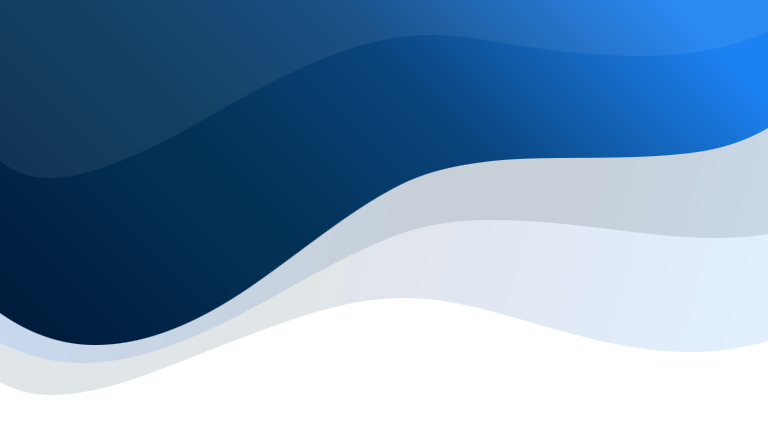
A WebGL 2 fragment shader for this background:

```glsl
#version 300 es
precision highp float;
// Layered waves: a diagonal blue sky with a pale veil over a silver and a
// pale band on white. Each wave is a smooth cubic curve through a few knots,
// and every layer fills the area above its wave with a soft gradient.

#define GRID vec2(768.0, 432.0)       // design units across the canvas, y up
#define VEIL 0.065                    // strength of the white veil
#define INK vec3(0.0, 0.098, 0.227)
#define NAVY vec3(0.012, 0.19, 0.327)
#define OCEAN vec3(0.039, 0.267, 0.49)
#define AZURE vec3(0.11, 0.506, 0.945)
#define SILVER_LEFT vec3(0.784, 0.847, 0.929)
#define SILVER_MID vec3(0.78, 0.816, 0.851)
#define SILVER_RIGHT vec3(0.784, 0.847, 0.906)
#define PALE_LEFT vec3(0.878, 0.902, 0.91)
#define PALE_MID vec3(0.882, 0.898, 0.929)
#define PALE_RIGHT vec3(0.882, 0.937, 0.996)

uniform vec2 u_resolution;
out vec4 fragColor;

// Knots hold position, height and slope; neighbours join by a Hermite cubic.
const vec3 SKY_WAVE[8] = vec3[8](
    vec3(0, 119, -0.7), vec3(95, 87, 0), vec3(256, 149, 0.7), vec3(400, 247, 0.5),
    vec3(480, 269.5, 0.14), vec3(560, 274, 0.01), vec3(690, 279, 0.12), vec3(768, 304, 0.58));
const vec3 SILVER_WAVE[8] = vec3[8](
    vec3(0, 89, -0.48), vec3(82, 69, 0), vec3(289, 144, 0.56), vec3(384, 192, 0.42),
    vec3(490, 212, 0), vec3(600, 204, -0.12), vec3(715, 194, 0), vec3(768, 198, 0.16));
const vec3 PALE_WAVE[8] = vec3[8](
    vec3(0, 50, -0.55), vec3(50, 37, 0), vec3(200, 78, 0.39), vec3(300, 115, 0.33),
    vec3(405, 134, 0), vec3(540, 107, -0.29), vec3(690, 80, 0), vec3(768, 91, 0.28));
const vec3 VEIL_WAVE[8] = vec3[8](
    vec3(0, 271, -0.75), vec3(48, 254, 0), vec3(150, 284, 0.46), vec3(240, 333, 0.55),
    vec3(430, 397, 0), vec3(530, 385, -0.14), vec3(640, 376, 0), vec3(768, 400, 0.42));

float waveHeight(float x, vec3 knots[8]) {
    int i = 0;
    for (int k = 1; k < 7; k++) if (x >= knots[k].x) i = k;
    vec3 a = knots[i], b = knots[i + 1];
    float span = b.x - a.x;
    float t = (x - a.x) / span;
    float s = 1.0 - t;
    float ease = t * t * (3.0 - 2.0 * t);
    return mix(a.y, b.y, ease) + span * t * s * (a.z * s - b.z * t);
}

// Smooth coverage of the area above a wave.
float above(vec2 p, vec3 knots[8]) {
    float d = p.y - waveHeight(p.x, knots);
    return clamp(d / fwidth(d) + 0.5, 0.0, 1.0);
}

// Position between two gradient stops.
float ramp(float from, float to, float x) {
    return clamp((x - from) / (to - from), 0.0, 1.0);
}

void main() {
    vec2 p = gl_FragCoord.xy / u_resolution * GRID;

    // Sky gradient rises from the lower left to the upper right.
    float diagonal = p.x + p.y;
    vec3 sky = mix(INK, NAVY, ramp(102.0, 430.0, diagonal));
    sky = mix(sky, OCEAN, ramp(482.0, 762.0, diagonal));
    sky = mix(sky, AZURE, ramp(762.0, 1102.0, diagonal));

    // The bands use a slightly leaning horizontal gradient.
    float lean = p.x - 0.3 * (p.y - 200.0);
    vec3 silver = mix(SILVER_LEFT, SILVER_MID, ramp(40.0, 400.0, lean));
    silver = mix(silver, SILVER_RIGHT, ramp(580.0, 768.0, lean));
    vec3 pale = mix(PALE_LEFT, PALE_MID, ramp(330.0, 390.0, lean));
    pale = mix(pale, PALE_RIGHT, ramp(400.0, 768.0, lean));

    // Stack the layers from back to front.
    vec3 color = mix(vec3(1.0), pale, above(p, PALE_WAVE));
    color = mix(color, silver, above(p, SILVER_WAVE));
    color = mix(color, sky, above(p, SKY_WAVE));
    color = mix(color, vec3(1.0), VEIL * above(p, VEIL_WAVE));
    fragColor = vec4(color, 1.0);
}
```
